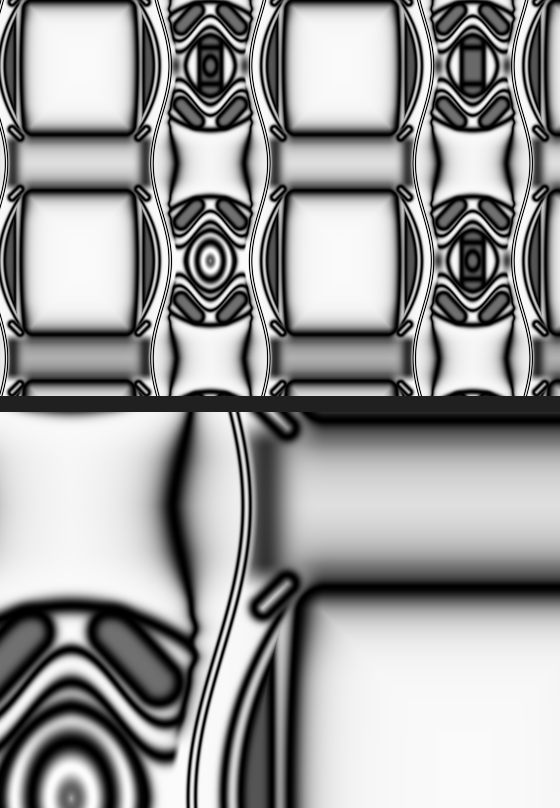
Top, the full canvas; bottom, a detail of the centre.
A Shadertoy shader for this pattern:

```glsl
// Greyscale tiling of pillowed panels, wavy double hairlines and winged eye ornaments.

const float TAU = 6.2831853;
const float VIEW_HEIGHT = 5.42;            // canvas height in design units
const vec2  PERIOD = vec2(3.59, 2.67);     // spacing of the repeats
const vec2  ORIGIN = vec2(2.88, 1.85);     // centre of the first ornament
const float WAVE_MEAN = 0.675;             // hairline offset from ornament axis
const float WAVE_SWING = 0.125;
const float HAIR_GAP = 0.017;
const float HAIR_WIDTH = 0.009;
const float PANEL_WIDTH = 0.80;            // half sizes of the panel
const float PANEL_HEIGHT = 0.99;
const float PANEL_DRIFT = 0.065;           // panels shrink up the canvas
const float CORNER = 0.12;
const float WHITE = 0.985;

// Dark stroke with a compact edge: 0 on the line, 1 away from it.
float stroke(float d, float w) { return 1.0 - exp(-d * d / (w * w)); }

// Dark stroke with a long soft falloff.
float valley(float d, float w) { return d * d / (d * d + w * w); }

float segment(vec2 p, vec2 a, vec2 b) {
    vec2 ab = b - a;
    return length(p - a - ab * clamp(dot(p - a, ab) / dot(ab, ab), 0.0, 1.0));
}

float roundedBox(vec2 p, vec2 halfSize, float r) {
    vec2 q = p - halfSize + r;
    return length(max(q, 0.0)) + min(max(q.x, q.y), 0.0) - r;
}

// p is folded around the panel centre, side is the distance to the hairline.
float panelShade(vec2 p, float side, float rows) {
    float halfHeight = PANEL_HEIGHT - PANEL_DRIFT * rows;
    vec2 halfSize = vec2(PANEL_WIDTH - 0.05 * p.y * p.y, halfHeight);
    float d = roundedBox(p, halfSize, CORNER);
    float band = smoothstep(halfHeight - 0.04, halfHeight + 0.12, p.y);
    float inner = mix(0.055, 0.085, smoothstep(0.5, 0.9, p.y));
    float shade = valley(d, d < 0.0 ? inner : mix(0.03, 0.10, band));

    // Band between panels, with dark ends
    float away = smoothstep(0.01, 0.06, side);
    float ends = exp(-pow((p.x - 0.91) / 0.10, 2.0));
    float tone = clamp(0.86 + 0.18 * rows, 0.6, 1.0);
    shade *= mix(1.0, tone * (1.0 - 0.75 * ends), band * away);

    // Crescent beside the panel and its outline
    float rim = PANEL_WIDTH + 0.30 * (1.0 - pow(p.y / 0.9, 2.0));
    shade *= mix(stroke(p.x - rim, 0.025), 1.0, smoothstep(0.82, 0.94, p.y));
    float crescent = abs(p.x - 0.95 + 0.18 * p.y * p.y)
                   - 0.07 * (1.0 - pow(p.y / 0.62, 2.0));
    shade *= mix(0.35, 1.0, smoothstep(-0.02, 0.02, crescent));
    shade *= stroke(crescent, 0.025);

    // Curl at the corner
    float curl = segment(p, vec2(0.81, 0.98), vec2(0.92, 0.87)) - 0.04;
    return shade * mix(1.0, stroke(curl, 0.03), away);
}

// Eye core: rings at step 0, barred pupil at 1, plain bar from 2 on.
float eyeShade(vec2 p, float variant) {
    float r = length(p * vec2(1.0, 0.7));
    float rings = 0.5 + 0.5 * cos(TAU * (r - 0.10) / 0.16);
    rings += 0.5 * exp(-pow(r / 0.05, 2.0));
    float bar = 0.42 * stroke(p.y - 0.25, 0.05);
    bar *= mix(1.0, stroke(r - 0.09, 0.035), 1.0 - smoothstep(1.0, 2.0, variant));
    float cap = mix(1.0, 0.45, smoothstep(0.2, 0.34, p.y));
    float barred = mix(bar, cap, smoothstep(0.13, 0.20, p.x)) * stroke(p.x - 0.15, 0.04);
    return mix(rings, barred, clamp(variant, 0.0, 1.0));
}

// p is folded around the ornament centre.
float ornamentShade(vec2 p, float variant) {
    // Body outline, crinkled by the wings and soft at the waist
    float waist = smoothstep(0.85, 1.15, p.y);
    float body = 0.51 - 0.05 * cos(TAU * (p.y - 0.07) / 1.335);
    body += 0.014 * sin(42.0 * p.y) * exp(-pow((p.y - 0.7) / 0.12, 2.0));
    float inside = 1.0 - smoothstep(-0.01, 0.03, p.x - body);
    float edge = valley(p.x - body, mix(0.022, 0.07, waist));
    float shade = mix(1.0, edge, smoothstep(0.22, 0.38, p.y));

    // Arched lines over the eye
    float arch = p.y - 0.45 - 0.17 * cos(p.x * TAU / 0.86);
    float ink = stroke(arch + 0.09, 0.04) * stroke(arch - 0.06, 0.03);

    // Wings and the line closing them
    float wing = segment(p, vec2(0.19, 0.76), vec2(0.40, 0.53)) - 0.095;
    ink *= mix(0.45, 1.0, smoothstep(-0.02, 0.02, wing)) * stroke(wing, 0.035);
    ink *= stroke(p.y - 0.88 + 0.6 * p.x * p.x, 0.045);
    shade *= mix(1.0, ink, inside);

    // Dark hub at each side, then the eye over everything
    vec2 hub = (p - vec2(0.47, 0.0)) / vec2(0.07, 0.14);
    shade *= 1.0 - 0.75 * min(variant, 1.0) * exp(-dot(hub, hub));
    vec2 e = pow(p / vec2(0.34, 0.42), vec2(1.7));
    float eye = 0.36 * (pow(e.x + e.y, 1.0 / 1.7) - 1.0);
    shade = mix(eyeShade(p, variant), shade, smoothstep(-0.02, 0.02, eye));
    return shade * stroke(eye, 0.04);
}

void mainImage(out vec4 fragColor, in vec2 fragCoord) {
    float pixel = VIEW_HEIGHT / iResolution.y;
    vec2 grid = (fragCoord * pixel - ORIGIN) / PERIOD;
    vec2 id = floor(grid + 0.5);
    vec2 p = abs(grid - id) * PERIOD;
    float variant = clamp(id.x + id.y, 0.0, 2.0);

    // The hairline divides ornament columns from panel columns
    float side = p.x - WAVE_MEAN + WAVE_SWING * cos(TAU * p.y / PERIOD.y);
    vec2 panelPoint = vec2(0.5 * PERIOD.x - p.x, p.y);
    float shade = mix(ornamentShade(p, variant), panelShade(panelPoint, side, grid.y),
                      smoothstep(-pixel, pixel, side));
    shade *= stroke(abs(side) - HAIR_GAP, max(HAIR_WIDTH, 0.6 * pixel));

    fragColor = vec4(vec3(WHITE * clamp(shade, 0.0, 1.0)), 1.0);
}
```
